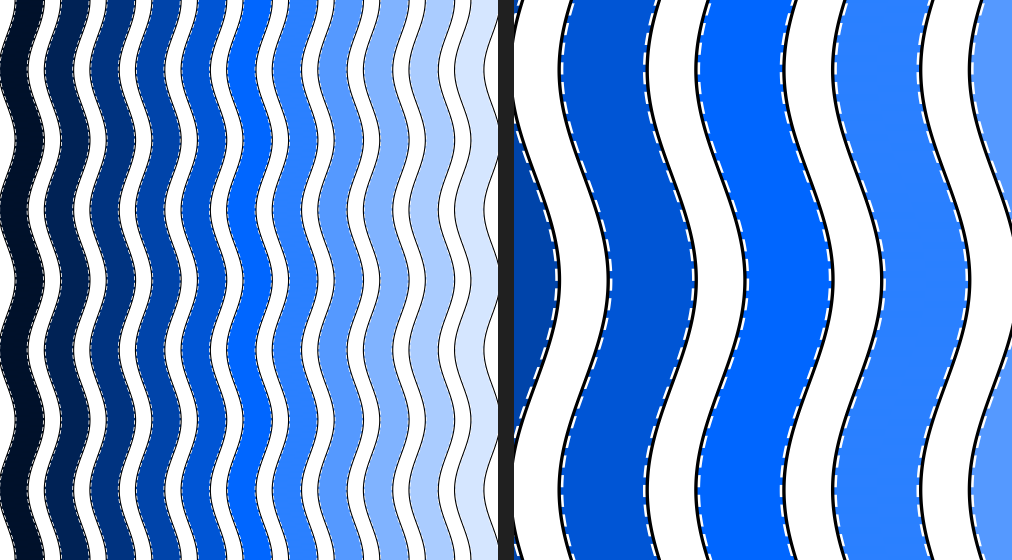
Left: the whole. Right: its middle third, enlarged.
Give the GLSL for this pattern, as a Shadertoy shader.

```glsl
// Eleven upright wavy ribbons on white, stepping from near-black navy to pale blue.
// Each ribbon is a cosine-shifted column; a fine ink line follows both its edges,
// set off from the fill by a broken white hairline.

const float TAU = 6.2831853;

// Lengths are fractions of the canvas height
const float RIBBONS      = 11.0;
const float PITCH        = 0.0814;
const float FIRST_CENTRE = 0.0385;
const float HALF_WIDTH   = 0.0237;
const float WAVES        = 4.0;
const float AMPLITUDE    = 0.0146;
const float GAP_WIDTH    = 0.0015;
const float INK_WIDTH    = 0.0020;
const float DASH_PERIOD  = 0.0117;
const float DASH_FILL    = 0.62;

const vec3 PAPER     = vec3(1.0);
const vec3 INK       = vec3(0.0);
const vec3 PURE_BLUE = vec3(0.0, 0.4, 1.0);
const float PURE_INDEX = 5.0;

// Shades darken to the left of the pure blue and tint to its right
vec3 ribbonColor(float index) {
    float steps = PURE_INDEX + 1.0;
    vec3 shade = PURE_BLUE * min((index + 1.0) / steps, 1.0);
    return mix(shade, PAPER, max(index - PURE_INDEX, 0.0) / steps);
}

// Antialiased coverage of the region where distance d is negative
float coverage(float d, float pixel) {
    return clamp(0.5 - d / pixel, 0.0, 1.0);
}

void mainImage(out vec4 fragColor, in vec2 fragCoord) {
    vec2 p = fragCoord / iResolution.y;
    float pixel = 1.0 / iResolution.y;

    // Straighten the wave, then find the nearest ribbon
    float x = p.x - FIRST_CENTRE - AMPLITUDE * cos(TAU * WAVES * p.y);
    float index = clamp(floor(x / PITCH + 0.5), 0.0, RIBBONS - 1.0);
    float offset = x - index * PITCH;
    float edge = abs(offset) - HALF_WIDTH;

    // White dashes between fill and ink, staggered on the two sides
    float phase = p.y / DASH_PERIOD + (offset > 0.0 ? 0.5 : 0.0);
    float dashDistance = (abs(fract(phase) - 0.5) - 0.5 * DASH_FILL) * DASH_PERIOD;
    float dash = coverage(dashDistance, pixel);

    // Layers from the outside in: ink, gap, fill
    vec3 fill = ribbonColor(index);
    vec3 color = mix(PAPER, INK, coverage(edge - GAP_WIDTH - INK_WIDTH, pixel));
    color = mix(color, mix(fill, PAPER, dash), coverage(edge - GAP_WIDTH, pixel));
    color = mix(color, fill, coverage(edge, pixel));

    fragColor = vec4(color, 1.0);
}
```
